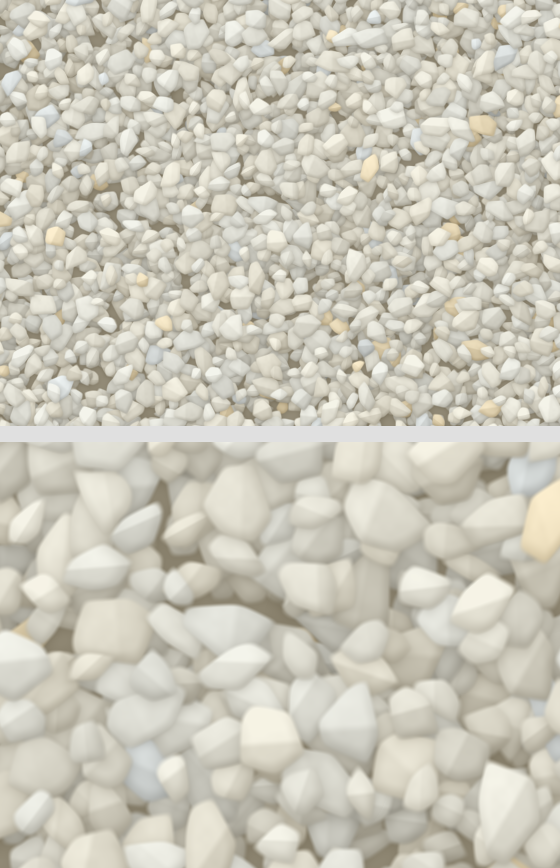
Top, the full canvas; bottom, a detail of the centre.
This texture is drawn by a WebGL 2 fragment shader. Its source:

```glsl
#version 300 es
precision highp float;

#define CELLS 19.0        // grid cells over the canvas height
#define LAYERS 6          // stone layers, painted bottom to top
#define PRESENCE 0.88     // share of cells holding a stone
#define MIN_RADIUS 0.27   // in cells
#define MAX_RADIUS 0.56
#define ROUNDING 24.0     // higher gives sharper corners
#define EDGE_SOFT 0.045   // edge blur in cells
#define SHADOW 0.30       // contact shadow depth
#define FACET 0.20        // contrast between stone faces
#define GRAIN 0.07        // surface mottling

uniform vec2 u_resolution;
out vec4 outColor;

const vec3 DARK = vec3(0.55, 0.53, 0.47);
const vec3 PALE = vec3(0.94, 0.935, 0.89);
const vec3 WARM = vec3(0.012, -0.006, -0.036);
const vec2 LIGHT = vec2(-0.36, 0.93);

// Integer hash giving three values in 0..1
vec3 hash3(ivec3 cell) {
    uvec3 v = uvec3(cell) * 1664525u + 1013904223u;
    v.x += v.y * v.z; v.y += v.z * v.x; v.z += v.x * v.y;
    v ^= v >> 16u;
    v.x += v.y * v.z; v.y += v.z * v.x; v.z += v.x * v.y;
    return vec3(v >> 8u) / 16777216.0;
}

float valueNoise(vec2 p) {
    ivec2 i = ivec2(floor(p));
    vec2 f = fract(p);
    f = f * f * (3.0 - 2.0 * f);
    float a = hash3(ivec3(i, 91)).x;
    float b = hash3(ivec3(i + ivec2(1, 0), 91)).x;
    float c = hash3(ivec3(i + ivec2(0, 1), 91)).x;
    float d = hash3(ivec3(i + ivec2(1, 1), 91)).x;
    return mix(mix(a, b, f.x), mix(c, d, f.x), f.y);
}

mat2 rotation(float a) {
    float c = cos(a), s = sin(a);
    return mat2(c, s, -s, c);
}

// Rounded irregular hexagon: xy = outward direction, z = distance
vec3 stoneShape(vec2 q, float radius, vec3 r0, vec3 r1) {
    float sum = 0.0;
    vec2 outward = vec2(0.0);
    for (int k = 0; k < 6; k++) {
        float r = k < 3 ? r0[k] : r1[k - 3];
        float angle = (float(k) + 0.7 * (fract(r * 37.0) - 0.5)) * 1.0472;
        vec2 dir = vec2(cos(angle), sin(angle));
        float weight = exp(ROUNDING * (dot(q, dir) - radius * (0.72 + 0.45 * r)));
        sum += weight;
        outward += dir * weight;
    }
    return vec3(outward / sum, log(sum) / ROUNDING);
}

void main() {
    vec2 uv = gl_FragCoord.xy / u_resolution.y;
    float soft = max(EDGE_SOFT, 0.75 * CELLS / u_resolution.y);
    float mottle = valueNoise(uv * 75.0) * 0.6 + valueNoise(uv * 160.0) * 0.4 - 0.5;
    float tone = 0.08;
    float warmth = 0.6;

    for (int layer = 0; layer < LAYERS; layer++) {
        float height = float(layer) / float(LAYERS - 1);
        vec2 p = uv * CELLS + float(layer) * vec2(7.37, 3.61);
        ivec2 home = ivec2(floor(p));

        for (int n = 0; n < 9; n++) {
            ivec2 cell = home + ivec2(n % 3 - 1, n / 3 - 1);
            int id = layer * 8;
            vec3 place = hash3(ivec3(cell, id));
            vec2 offset = p - vec2(cell) - 0.15 - 0.7 * place.xy;
            if (place.z > PRESENCE || dot(offset, offset) > 1.25) continue;

            vec3 form = hash3(ivec3(cell, id + 1));
            vec3 look = hash3(ivec3(cell, id + 2));
            vec3 sidesA = hash3(ivec3(cell, id + 3));
            vec3 sidesB = hash3(ivec3(cell, id + 4));

            // Stone outline in its own turned and stretched frame
            mat2 turn = rotation(form.x * 6.2832);
            float radius = mix(MIN_RADIUS, MAX_RADIUS, pow(form.y, 1.4));
            float stretch = mix(1.0, 1.32, form.z);
            vec2 q = turn * offset * vec2(1.0 / stretch, stretch);
            vec2 light = turn * LIGHT;
            vec3 shape = stoneShape(q, radius, sidesA, sidesB);
            float d = shape.z;

            // Contact shadow, deeper on the side away from the light
            float side = 0.75 - 0.35 * dot(shape.xy, light);
            tone -= SHADOW * side * exp(-max(d, 0.0) / 0.10) * (0.3 + 0.7 * tone);

            // Flat faces split by a crease, then a bevelled rim
            vec2 creaseDir = rotation(look.x * 6.2832) * vec2(1.0, 0.0);
            float crease = dot(q, creaseDir) / radius + 0.5 * (look.y - 0.5);
            float face = smoothstep(-0.12, 0.12, crease) - 0.5;
            float bevel = smoothstep(-0.20, 0.02, d);
            float stone = mix(0.64, 0.88, height) + 0.22 * (look.z - 0.5);
            stone += FACET * face * dot(creaseDir, light);
            stone += 0.08 * dot(q, light) / radius;
            stone += bevel * (0.14 * dot(shape.xy, light) - 0.15);
            stone += GRAIN * mottle;

            // Mostly neutral stones, a few clearly warm or cool
            float hue = fract(look.z * 53.0 + form.z);
            float stoneWarmth = 1.1 * (hue - 0.5);
            stoneWarmth += 2.2 * step(0.975, hue) - 0.9 * step(hue, 0.02);

            float cover = 1.0 - smoothstep(-soft, soft, d);
            tone = mix(tone, stone, cover);
            warmth = mix(warmth, stoneWarmth, cover);
        }
    }

    vec3 color = mix(DARK, PALE, clamp(tone, -0.25, 1.05)) + WARM * warmth;
    outColor = vec4(clamp(color, 0.0, 1.0), 1.0);
}
```
